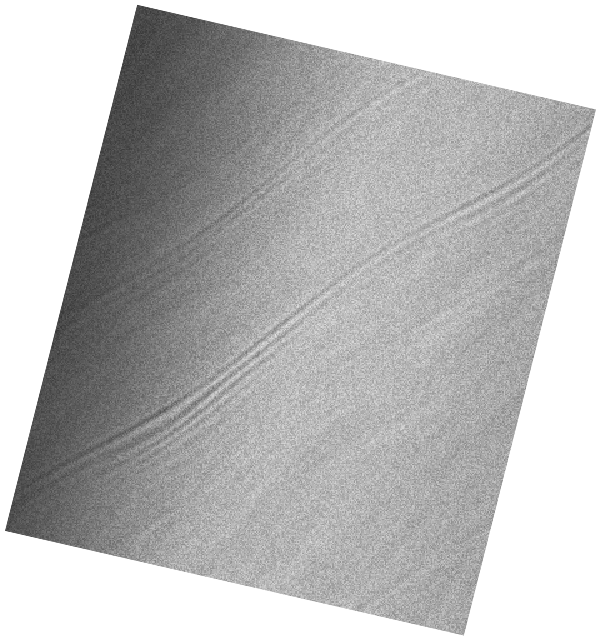
Write a Shadertoy shader that draws this texture.

```glsl
// A tilted grey plate on white: side-lit, grainy, crossed by diagonal wave packets.
// Packets are damped cosines below curved crests; stretched noise adds faint streaks.
// The plate lies inside a plain white margin, so opposite canvas edges join seamlessly.

const vec2  PLATE_CORNER = vec2(0.0078, 0.1705);  // lower left corner
const vec2  PLATE_U = vec2(0.7170, -0.1635);      // bottom edge
const vec2  PLATE_V = vec2(0.2065, 0.8220);       // left edge
const float SHADOW_GREY = 0.27;
const float LIGHT_GREY = 0.70;
const float GLOW = 0.035;
const float STREAK_ANGLE = 0.64;
const float STREAK_CONTRAST = 0.085;
const float GRAIN_CELLS = 512.0;
const float GRAIN_CONTRAST = 0.125;

float hash(vec2 cell) {
    uvec2 q = uvec2(ivec2(cell) + 4096) * uvec2(1597334673u, 3812015801u);
    uint n = (q.x ^ q.y) * 1597334673u;
    n = (n ^ (n >> 15)) * 2246822519u;
    return float((n ^ (n >> 13)) >> 8) / 16777216.0;
}

float noise(vec2 p) {
    vec2 i = floor(p), f = p - i;
    f = f * f * (3.0 - 2.0 * f);
    return mix(mix(hash(i), hash(i + vec2(1, 0)), f.x),
               mix(hash(i + vec2(0, 1)), hash(i + vec2(1, 1)), f.x), f.y);
}

// Along-streak and across-streak coordinates, gently bent
vec2 flowCoords(vec2 p, float angle) {
    float c = cos(angle), s = sin(angle);
    vec2 q = vec2(c * p.x + s * p.y, c * p.y - s * p.x);
    q.y += 0.012 * sin(9.0 * q.x + 5.0 * q.y) + 0.02 * (noise(q * vec2(4, 7)) - 0.5);
    return q;
}

// Signed streak noise in three widths
float streaks(vec2 q) {
    float broad = noise(q * vec2(3.0, 24.0) + 11.0);
    float medium = noise(q * vec2(7.0, 65.0) + 37.0);
    float fine = noise(q * vec2(16.0, 140.0) + 71.0);
    return 0.35 * broad + 0.4 * medium + 0.25 * fine - 0.5;
}

// Ripples trailing below a wavy crest line; spread is the damping length
float packet(vec2 p, vec2 q, float base, float slope, float spread, float wavelength) {
    float crest = base + slope * p.x + 0.013 * sin(11.4 * (p.x - 0.43));
    float d = (p.y - crest) * inversesqrt(1.0 + slope * slope);
    float envelope = smoothstep(0.014, -0.003, d) * exp(min(d, 0.0) / spread);
    float warp = 5.0 * (noise(q * vec2(7.0, 26.0) + base * 90.0) - 0.5) * smoothstep(0.0, -0.025, d);
    float broken = mix(0.3, 1.35, noise(q * vec2(10.0, 45.0) + base * 50.0));
    return -cos(6.2832 * d / wavelength + warp) * envelope * broken;
}

float bump(float x, float center, float width) {
    float d = (x - center) / width;
    return exp(-d * d);
}

// Light falling off towards the left edge, with a soft central glow
float lighting(vec2 st) {
    float lit = smoothstep(-0.08, 0.55, st.x + 0.10 * (0.5 - st.y));
    float glow = bump(st.x, 0.56, 0.25) * bump(st.y, 0.55, 0.45);
    float falloff = 0.055 * smoothstep(0.7, 1.05, st.x);
    return mix(SHADOW_GREY, LIGHT_GREY, lit) + GLOW * glow - falloff;
}

float waves(vec2 p) {
    vec2 q = flowCoords(p, STREAK_ANGLE);
    vec2 steep = flowCoords(p, STREAK_ANGLE + 0.08);

    // Main packet swells at lower left and again near the right edge
    float swell = bump(p.x, 0.31, 0.15) + 0.55 * bump(p.x, 0.82, 0.10);
    float w = (0.06 + 0.10 * swell) * packet(p, q, 0.202, 0.66, 0.018 + 0.028 * swell, 0.0165);

    // Upper packet and its faint outrider
    float upper = 0.6 + 0.4 * bump(p.x, 0.40, 0.15);
    w += 0.060 * upper * packet(p, q, 0.435, 0.68, 0.032, 0.0170);
    w += 0.028 * packet(p, q, 0.545, 0.63, 0.012, 0.0190);

    // Weak, broad packets at lower right
    w += 0.028 * packet(p, steep, 0.030, 0.70, 0.045, 0.0230);
    w += 0.032 * packet(p, steep, -0.390, 0.76, 0.040, 0.0200);

    // Streaks fade in the calm area between the two main packets
    float calm = bump(p.y - 0.66 * p.x, 0.325, 0.07) * smoothstep(0.2, 0.45, p.x);
    return w + STREAK_CONTRAST * (1.0 - 0.65 * calm) * streaks(steep);
}

// Triangular grain of fine square cells
float grain(vec2 p) {
    vec2 cell = floor(p * GRAIN_CELLS);
    return hash(cell) + hash(cell + 1731.0) - 1.0;
}

void mainImage(out vec4 fragColor, in vec2 fragCoord) {
    vec2 p = fragCoord / iResolution.y;
    vec2 st = inverse(mat2(PLATE_U, PLATE_V)) * (p - PLATE_CORNER);

    float light = lighting(st);
    float grey = light + waves(p) * mix(0.65, 1.0, smoothstep(0.3, 0.6, light));
    grey += GRAIN_CONTRAST * grain(p) * mix(0.55, 1.0, smoothstep(0.3, 0.65, light));

    // Plate outline, one pixel soft
    vec2 inset = min(st, 1.0 - st) * vec2(length(PLATE_U), length(PLATE_V));
    float plate = smoothstep(-0.5, 0.5, min(inset.x, inset.y) * iResolution.y);
    fragColor = vec4(vec3(mix(1.0, clamp(grey, 0.0, 1.0), plate)), 1.0);
}
```
